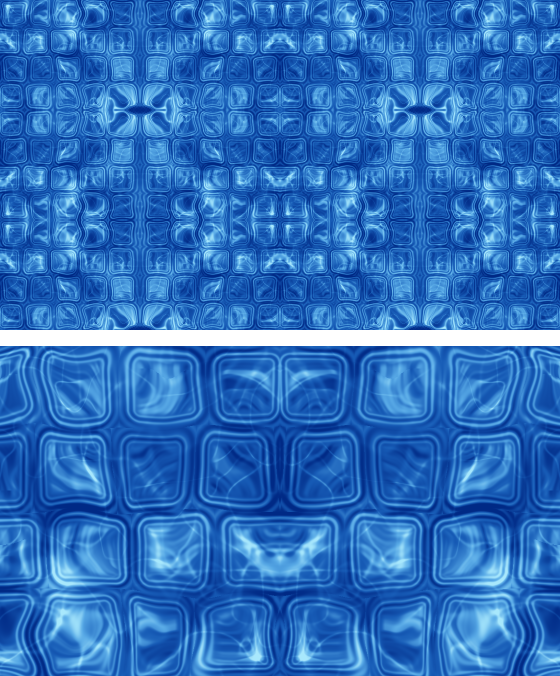
Top, the full canvas; bottom, a detail of the centre.
This pattern is drawn by a Shadertoy shader. Its source:

```glsl
const vec2 TILES = vec2(4.0, 3.0);      // mirrored panels across and down
const vec2 CELLS = vec2(5.26, 4.0);     // glass blocks in one panel

float hash(vec2 p) {
    vec3 q = fract(vec3(p.xyx) * 0.1031);
    q += dot(q, q.yzx + 33.33);
    return fract((q.x + q.y) * q.z);
}

float noise(vec2 p) {
    vec2 i = floor(p), f = fract(p);
    f = f * f * (3.0 - 2.0 * f);
    return mix(mix(hash(i), hash(i + vec2(1, 0)), f.x),
               mix(hash(i + vec2(0, 1)), hash(i + vec2(1, 1)), f.x), f.y);
}

vec2 noise2(vec2 p) {
    return vec2(noise(p), noise(p + 37.2)) - 0.5;
}

float bump(vec2 p, vec2 center, vec2 radius) {
    vec2 d = (p - center) / radius;
    return exp(-dot(d, d));
}

float line(float d, float width) {
    return exp(-d * d / (width * width));
}

float roundBox(vec2 p, vec2 size, float radius) {
    vec2 q = abs(p) - size + radius;
    return length(max(q, 0.0)) + min(max(q.x, q.y), 0.0) - radius;
}

vec2 mirrorFold(vec2 p) {
    return abs(mod(p + 1.0, 2.0) - 1.0);
}

// Thin glowing threads along the contours of warped noise
float filaments(vec2 p) {
    float sum = 0.0;
    for (int i = 0; i < 6; i++) {
        float k = float(i);
        vec2 q = p * (0.9 + 0.25 * k) + k * 17.3;
        q += 1.5 * noise2(q * 1.2);
        sum += line(noise(q) - 0.5, 0.04) * noise(p * 1.3 + k * 9.1);
    }
    return sum;
}

// Curved brush strokes around a random point beside the block
float strokes(vec2 local, float seed) {
    float turn = 6.2832 * seed;
    vec2 q = local + 0.55 * vec2(cos(turn), sin(turn));
    q += 0.14 * noise2(local * 4.0 + seed * 50.0);
    float r = length(q);
    float broad = noise(vec2(r * 7.0, seed * 91.0));
    float fine = noise(vec2(r * 24.0, atan(q.y, q.x) + seed * 63.0));
    return 0.6 * broad + 0.4 * fine;
}

float glassTone(vec2 p) {
    // Blocks melt near the panel edges
    float melt = bump(p, vec2(4.8, 4.0), vec2(1.6, 0.7))
               + 0.6 * bump(p, vec2(2.3, 0.2), vec2(1.7, 0.6));
    vec2 w = p + (0.1 + 0.7 * melt) * noise2(p * 1.9 + 4.0);

    // Staggered rows of rounded blocks
    float row = clamp(floor(w.y), 0.0, 3.0);
    float shift = vec4(0.0, -0.28, 0.06, -0.12)[int(row)];
    float pitch = (5.1 - shift) / 5.0;
    float column = min(floor((w.x - shift) / pitch), 4.0);
    vec2 id = vec2(column, row);
    vec2 local = w - vec2(shift + (column + 0.5) * pitch, row + 0.5);
    float seed = hash(id + 5.7);
    vec2 size = vec2(0.38 * pitch + 0.05 * seed, 0.42);
    float d = roundBox(local, size, 0.15);
    float inside = smoothstep(0.02, -0.02, d);
    float core = smoothstep(-0.07, -0.17, d);

    // Broad light and shade
    float tone = 0.27 + 0.5 * (noise(p * 1.1 + 8.0) - 0.5);
    tone += 0.42 * bump(p, vec2(4.55, 2.1), vec2(0.7, 1.3));
    tone += 0.2 * bump(p, vec2(0.8, 3.4), vec2(1.0, 0.7));
    tone -= 0.35 * bump(p, vec2(3.4, 2.5), vec2(0.6, 0.5));
    tone -= 0.25 * bump(p, vec2(2.3, 1.9), vec2(0.7, 0.5));
    tone -= 0.6 * bump(p, vec2(5.26, 4.0), vec2(0.8, 0.16));
    tone -= 0.3 * bump(p, vec2(0.0), vec2(0.6, 0.5));

    // Glass fill and its double rim
    float fill = strokes(local, seed) - 0.45;
    tone += inside * 0.2 * (seed - 0.4) + core * 1.15 * fill;
    tone += 0.42 * line(d, 0.022) + 0.3 * line(d + 0.075, 0.018);
    tone -= 0.2 * line(d + 0.038, 0.02) + 0.22 * line(d - 0.05, 0.03);

    // Strands flowing through the joints
    float flow = noise(w * 2.0 + 21.0);
    tone += (1.0 - inside) * 0.16 * sin(d * 55.0 + flow * 9.0);
    tone += filaments(w + 3.0) * (0.16 + 0.24 * core + 0.3 * min(melt, 1.0));

    // Bright knots
    float knots = bump(p, vec2(2.75, 1.2), vec2(0.3))
                + bump(p, vec2(3.9, 3.95), vec2(0.16, 0.5))
                + bump(p, vec2(1.0, 0.1), vec2(0.15, 0.5));
    return tone + 0.5 * knots * (0.4 + flow);
}

vec3 blueRamp(float t) {
    vec3 c = mix(vec3(0.0, 0.16, 0.52), vec3(0.09, 0.36, 0.715), smoothstep(-0.2, 0.42, t));
    c = mix(c, vec3(0.34, 0.66, 0.9), smoothstep(0.32, 0.92, t));
    return mix(c, vec3(0.66, 0.91, 0.99), smoothstep(0.8, 1.4, t));
}

void mainImage(out vec4 fragColor, in vec2 fragCoord) {
    vec3 color = vec3(0.0);
    // Four samples smooth the fine lines
    for (int i = 0; i < 4; i++) {
        vec2 offset = vec2(i % 2, i / 2) * 0.5 - 0.25;
        vec2 uv = (fragCoord + offset) / iResolution.xy;
        vec2 panel = mirrorFold(vec2(uv.x, 1.0 - uv.y) * TILES);
        color += blueRamp(glassTone(panel * CELLS));
    }
    fragColor = vec4(color * 0.25, 1.0);
}
```
